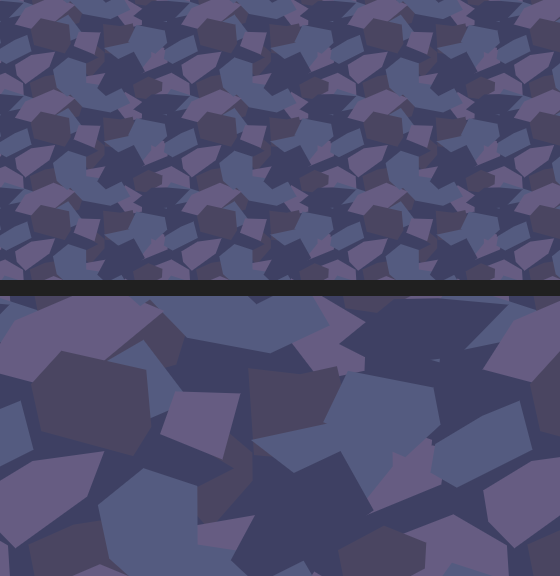
Top, the full canvas; bottom, a detail of the centre.
This pattern is drawn by a Shadertoy shader. Its source:

```glsl
// Angular camouflage: irregular straight-edged patches in muted dusk tones.
// One tile repeats over the canvas; its patches are random star-ordered
// polygons on a jittered, wrapping grid, painted one over another.

const vec2  TILE = vec2(0.594, 0.3333);     // repeat size, in canvas heights
const ivec2 GRID = ivec2(6, 4);             // patches per tile
const int   PAINT_STRIDE = 11;              // shuffles painting order (coprime to 24)
const float JITTER = 0.7;                   // scatter of centres, in cells
const float RADIUS_MIN = 0.046;             // corner distance range
const float RADIUS_MAX = 0.084;
const float SIZE_SPREAD = 0.15;             // variation of whole patches
const float STRETCH_MAX = 1.4;              // strongest elongation
const float TILT = 0.7;                     // lean of the long axis, in radians
const float ANGLE_JITTER = 0.6;             // unevenness of the corners
const float UMBER_SIZE = 0.9;               // umber patches are a little smaller
const float REACH = RADIUS_MAX * STRETCH_MAX * (1.0 + SIZE_SPREAD);
const float TAU = 6.2831853;

const vec3 NAVY   = vec3(0.242, 0.252, 0.388);
const vec3 UMBER  = vec3(0.290, 0.272, 0.380);
const vec3 SLATE  = vec3(0.330, 0.358, 0.500);
const vec3 PURPLE = vec3(0.400, 0.360, 0.510);

// Cells one or two entries apart always differ, so neighbours contrast
const vec3 PAINTS[7] = vec3[7](SLATE, PURPLE, NAVY, UMBER, SLATE, PURPLE, UMBER);

// Integer hash of a patch number and a channel, 0 to 1
float hash(int patchId, int channel) {
    uint h = uint(patchId) * 747796405u + uint(channel) * 2891336453u + 2711u;
    h = (h ^ (h >> 16)) * 2246822519u;
    h = (h ^ (h >> 13)) * 3266489917u;
    h ^= h >> 16;
    return float(h & 65535u) / 65535.0;
}

// Corner k of a patch, before tilting
vec2 corner(int patchId, int k, int corners, float stretch) {
    k = k % corners;
    float turns = (float(k) + ANGLE_JITTER * hash(patchId, 10 + k)) / float(corners);
    float angle = TAU * (turns + hash(patchId, 5));
    float radius = mix(RADIUS_MIN, RADIUS_MAX, hash(patchId, 20 + k));
    return radius * vec2(cos(angle) * stretch, sin(angle) / stretch);
}

// Signed distance to the polygon of a patch, negative inside
float patchDistance(vec2 p, int patchId) {
    float tilt = TILT * (2.0 * hash(patchId, 3) - 1.0);
    float c = cos(tilt), s = sin(tilt);
    p = mat2(c, -s, s, c) * p;

    int corners = 4 + int(2.99 * hash(patchId, 4));
    float stretch = mix(1.0, STRETCH_MAX, hash(patchId, 6));
    vec2 a = corner(patchId, 0, corners, stretch);
    float nearest = 1e3;
    float side = 1.0;
    for (int k = 1; k <= corners; k++) {
        vec2 b = corner(patchId, k, corners, stretch);
        vec2 edge = b - a;
        vec2 w = p - a;
        vec2 gap = w - edge * clamp(dot(w, edge) / dot(edge, edge), 0.0, 1.0);
        nearest = min(nearest, dot(gap, gap));

        // Each crossing of a ray to the right flips inside and outside
        bool spans = (a.y > p.y) != (b.y > p.y);
        if (spans && w.x < edge.x * w.y / edge.y) side = -side;
        a = b;
    }
    return side * sqrt(nearest);
}

void mainImage(out vec4 fragColor, in vec2 fragCoord) {
    vec2 p = fragCoord / iResolution.y;
    float pixel = 1.0 / iResolution.y;
    int count = GRID.x * GRID.y;
    vec3 color = NAVY;

    for (int i = 0; i < count; i++) {
        // Jittered centre in a shuffled grid cell
        int cell = (i * PAINT_STRIDE) % count;
        ivec2 cellPos = ivec2(cell % GRID.x, cell / GRID.x);
        vec2 scatter = JITTER * (vec2(hash(cell, 1), hash(cell, 2)) - 0.5);
        vec2 centre = (vec2(cellPos) + 0.5 + scatter) / vec2(GRID) * TILE;

        // Offset to the nearest repeat of this patch
        vec2 local = p - centre;
        local -= TILE * floor(local / TILE + 0.5);
        if (length(local) > REACH + pixel) continue;

        vec3 paint = PAINTS[(cellPos.x + 2 * cellPos.y + 5) % 7];
        float size = 1.0 + SIZE_SPREAD * (2.0 * hash(cell, 7) - 1.0);
        if (paint == UMBER) size *= UMBER_SIZE;

        float dist = patchDistance(local / size, cell) * size;
        color = mix(color, paint, clamp(0.5 - dist / pixel, 0.0, 1.0));
    }
    fragColor = vec4(color, 1.0);
}
```
